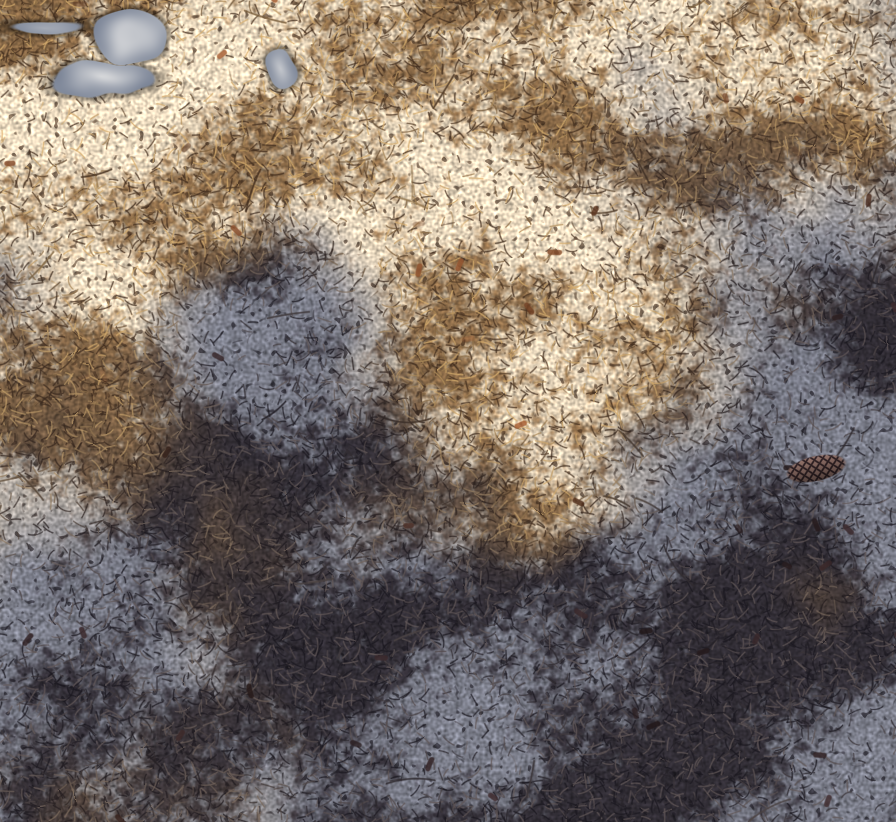
Give the GLSL for this texture, as a WebGL 2 fragment shader.

```glsl
#version 300 es
precision highp float;
// Pale sandy ground under trees, strewn with dry needles and dark litter.
// Gradient noise shapes the dappled sun and litter; looped cells scatter needles,
// twigs and chips, and distance functions add smooth stones and a cone.
uniform vec2 u_resolution;
out vec4 fragColor;

vec2 hash22(vec2 c) {
    vec3 q = fract(c.xyx * vec3(0.1031, 0.1030, 0.0973));
    q += dot(q, q.yzx + 33.33);
    return fract((q.xx + q.yz) * q.zy);
}

float corner(vec2 cell, vec2 offset, vec2 f) {
    return dot(hash22(cell + offset) * 2.0 - 1.0, f - offset);
}

float gradientNoise(vec2 p) {
    vec2 i = floor(p), f = p - i;
    vec2 u = f * f * f * (f * (f * 6.0 - 15.0) + 10.0);
    return mix(mix(corner(i, vec2(0, 0), f), corner(i, vec2(1, 0), f), u.x),
               mix(corner(i, vec2(0, 1), f), corner(i, vec2(1, 1), f), u.x), u.y);
}

float fbm(vec2 p, int octaves) {
    float sum = 0.0, amp = 1.0;
    for (int i = 0; i < octaves; i++) {
        sum += amp * gradientNoise(p);
        p = mat2(1.6, 1.2, -1.2, 1.6) * p + 17.3;
        amp *= 0.5;
    }
    return sum;
}

mat2 rotation(float a) {
    return mat2(cos(a), -sin(a), sin(a), cos(a));
}

// Bent strokes, one per cell: x is coverage, y is a random tone
vec2 strokes(vec2 p, float cell, vec2 size, float density, float seed, float px) {
    vec2 best = vec2(0.0);
    for (int y = -1; y <= 1; y++)
    for (int x = -1; x <= 1; x++) {
        vec2 id = floor(p / cell) + vec2(x, y);
        vec2 place = hash22(id + seed), pick = hash22(id + seed + 57.0);
        vec2 shape = hash22(id + seed + 131.0);
        vec2 v = rotation(shape.x * 3.1416) * (p - (id + place) * cell);
        v.y += (shape.y - 0.5) * v.x * v.x / cell;
        float halfLength = size.x * (0.5 + 0.5 * shape.y);
        float d = length(vec2(max(abs(v.x) - halfLength, 0.0), v.y)) - size.y;
        float cover = (1.0 - smoothstep(-px, px, d))
                    * smoothstep(pick.x - 0.05, pick.x + 0.05, density);
        if (cover > best.x) best = vec2(cover, pick.y);
    }
    return best;
}

float blob(vec2 p, vec2 center, vec2 radius) {
    return (length((p - center) / radius) - 1.0) * min(radius.x, radius.y);
}

void main() {
    vec2 p = gl_FragCoord.xy / u_resolution.y;
    float px = 1.0 / u_resolution.y;

    // Dappled sunlight, fading toward the lower right
    vec2 glow = p - vec2(0.66, 0.50), shade = p - vec2(0.34, 0.51);
    float light = (p.y - 0.53) - 0.42 * (p.x - 0.5) + 0.65 * fbm(p * 3.1 + 4.7, 4);
    light += 0.42 * exp(-22.0 * dot(glow, glow)) - 0.40 * exp(-50.0 * dot(shade, shade));
    float sun = smoothstep(-0.30, 0.34, light);

    // Litter patches with crumbly borders
    float patches = fbm(p * vec2(3.6, 4.6) + 21.4, 5) - 0.16 * (sun - 0.5);
    float crumbs = fbm(p * 62.0 + 9.0, 3);
    float litter = smoothstep(-0.20, 0.22, patches + 0.45 * crumbs);
    float density = smoothstep(-0.35, 0.25, patches);

    vec3 sand = mix(vec3(0.49, 0.50, 0.55), vec3(0.95, 0.88, 0.77), sun);
    vec3 soil = mix(vec3(0.19, 0.175, 0.205), vec3(0.52, 0.40, 0.27), sun);
    vec3 dark = mix(vec3(0.10, 0.09, 0.12), vec3(0.25, 0.17, 0.11), sun);
    vec3 straw = mix(vec3(0.38, 0.34, 0.34), vec3(0.84, 0.68, 0.43), sun);
    vec3 color = mix(sand, soil, litter);

    // Sand grains and dark specks
    float speck = smoothstep(0.18, 0.42, gradientNoise(p * 125.0 + 3.0));
    color = mix(color, dark, speck * 0.65);
    color *= 1.0 + 0.5 * gradientNoise(p * 215.0) + 0.25 * crumbs;

    // Needles in overlapping layers, dark ones below straw ones
    for (int i = 0; i < 5; i++) {
        float layer = float(i), cell = 0.013 + 0.0022 * layer;
        vec2 needle = strokes(rotation(layer * 0.7) * p + 3.0, cell, vec2(0.5 * cell, 0.0008),
                              mix(0.14, 0.72, density), layer * 37.0, px);
        vec3 tint = mix(dark, straw, smoothstep(0.25, 0.85, needle.y + 0.08 * (layer - 2.0)));
        color = mix(color, tint, needle.x * 0.8);
    }

    // Sparse twigs and rusty chips
    vec2 twig = strokes(p + 5.0, 0.075, vec2(0.032, 0.0011), 0.22, 211.0, px);
    color = mix(color, mix(dark, straw * 0.8, twig.y), twig.x * 0.85);
    vec2 chip = strokes(p + 8.0, 0.07, vec2(0.006, 0.0032), 0.20, 307.0, px);
    vec3 rust = mix(vec3(0.20, 0.14, 0.15), vec3(0.52, 0.30, 0.17), sun);
    color = mix(color, rust * (0.6 + 0.7 * chip.y), chip.x * 0.85);

    // Smooth half-buried stones
    vec2 q = p + 0.012 * vec2(gradientNoise(p * 24.0), gradientNoise(p * 24.0 + 40.0));
    float stone = min(blob(q, vec2(0.158, 0.956), vec2(0.044, 0.032)),
                      blob(q, vec2(0.125, 0.904), vec2(0.062, 0.022)));
    stone = min(stone, blob(q, vec2(0.343, 0.918), vec2(0.020, 0.023)));
    stone = min(stone, blob(q, vec2(0.055, 0.967), vec2(0.042, 0.008)));
    float relief = smoothstep(-0.025, 0.0, stone) + 0.8 * gradientNoise(p * 19.0);
    vec3 stoneColor = mix(vec3(0.78, 0.79, 0.81), vec3(0.55, 0.58, 0.64), relief);
    color *= 1.0 - 0.4 * (1.0 - smoothstep(0.0, 0.008, stone));
    color = mix(color, stoneColor, 1.0 - smoothstep(-px, px, stone));

    // Fallen cone with overlapping scales
    vec2 c = rotation(0.22) * (p - vec2(0.993, 0.43));
    float cone = blob(c, vec2(0.0), vec2(0.036, 0.015));
    vec2 scales = abs(fract(vec2(c.x + c.y, c.x - c.y) * 95.0) - 0.5);
    vec3 coneColor = mix(vec3(0.50, 0.39, 0.36), vec3(0.17, 0.12, 0.13),
                         smoothstep(0.22, 0.48, max(scales.x, scales.y)));
    color = mix(color, coneColor * (0.9 + 18.0 * c.y), 1.0 - smoothstep(-px, px, cone));

    fragColor = vec4(clamp(color, 0.0, 1.0), 1.0);
}
```
